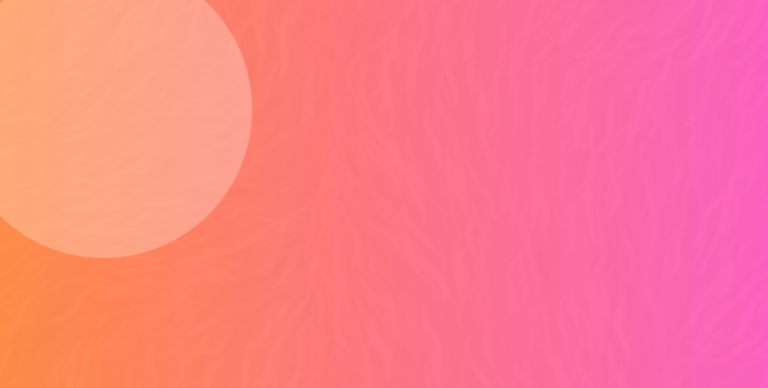
A Shadertoy shader for this background:

```glsl
// A warm orange-to-pink gradient covered by faint fur, with a pale disc
// at the upper left. The fur is layered jittered cells, each holding one
// bent, tapered strand that follows a smooth flow field.
#define ORANGE vec3(0.995, 0.546, 0.280)
#define PINK vec3(0.990, 0.385, 0.745)
#define DISC_CENTER vec2(0.267, 0.718)
#define DISC_RADIUS 0.383
#define DISC_ALPHA 0.26
#define FUR_CELL 0.105
#define FUR_LAYERS 6
#define FUR_CONTRAST 0.020
#define STRAND_WIDTH 0.085
#define STRAND_HALF_LENGTH 0.86

float hash(vec2 p) {
    return fract(sin(dot(p, vec2(127.1, 311.7))) * 43758.5453);
}

float noise(vec2 p) {
    vec2 i = floor(p), f = fract(p);
    f = f * f * (3.0 - 2.0 * f);
    return mix(mix(hash(i), hash(i + vec2(1, 0)), f.x),
               mix(hash(i + vec2(0, 1)), hash(i + vec2(1, 1)), f.x), f.y);
}

// Hair direction: diagonal at the sides, upright in the middle.
float flowAngle(vec2 p) {
    float middle = exp(-pow((p.x - 1.1) / 0.42, 2.0));
    return 0.65 + 0.95 * middle + 1.7 * (noise(p * 3.2 + 7.0) - 0.5);
}

// Coverage of one strand; offset is measured in cells from its middle.
float strand(vec2 offset, float angle, float bend, float blur) {
    float c = cos(angle), s = sin(angle);
    vec2 q = vec2(c * offset.x + s * offset.y, c * offset.y - s * offset.x);
    float t = q.x / STRAND_HALF_LENGTH;
    float taper = max(1.0 - t * t, 0.0);
    float side = abs(q.y - bend * (t * t - 0.35) - 0.06 * sin(4.0 * t));
    float width = STRAND_WIDTH * sqrt(taper);
    return (1.0 - smoothstep(width - blur, width + blur, side))
         * smoothstep(0.0, 0.35, taper);
}

// Overlapping strands of random tone, roughly from -1 to 1.
float fur(vec2 p, float pixel) {
    float shade = -0.3;
    float blur = 0.025 + pixel / FUR_CELL;
    for (int layer = 0; layer < FUR_LAYERS; layer++) {
        vec2 shift = vec2(0.37, 0.61) * float(layer);
        vec2 grid = p / FUR_CELL + shift;
        for (int y = -1; y <= 1; y++)
        for (int x = -1; x <= 1; x++) {
            vec2 cell = floor(grid) + vec2(x, y);
            vec2 seed = cell + 31.0 * float(layer);
            vec2 root = cell + vec2(hash(seed), hash(seed + 5.3));
            float angle = flowAngle((root - shift) * FUR_CELL)
                        + 0.6 * (hash(seed + 9.1) - 0.5);
            float bend = 0.5 * (hash(seed + 2.7) - 0.5);
            float tone = 1.7 * hash(seed + 4.9) - 0.8;
            shade = mix(shade, tone, 0.55 * strand(grid - root, angle, bend, blur));
        }
    }
    return shade;
}

void mainImage(out vec4 fragColor, in vec2 fragCoord) {
    float pixel = 1.0 / iResolution.y;
    vec2 p = fragCoord * pixel;

    // Gradient and fur
    vec3 color = mix(ORANGE, PINK, fragCoord.x / iResolution.x);
    color += FUR_CONTRAST * fur(p, pixel);

    // Translucent white disc
    float edge = length(p - DISC_CENTER) - DISC_RADIUS;
    float disc = 1.0 - smoothstep(-pixel, pixel, edge);
    color = mix(color, vec3(1.0), DISC_ALPHA * disc);

    fragColor = vec4(clamp(color, 0.0, 1.0), 1.0);
}
```
